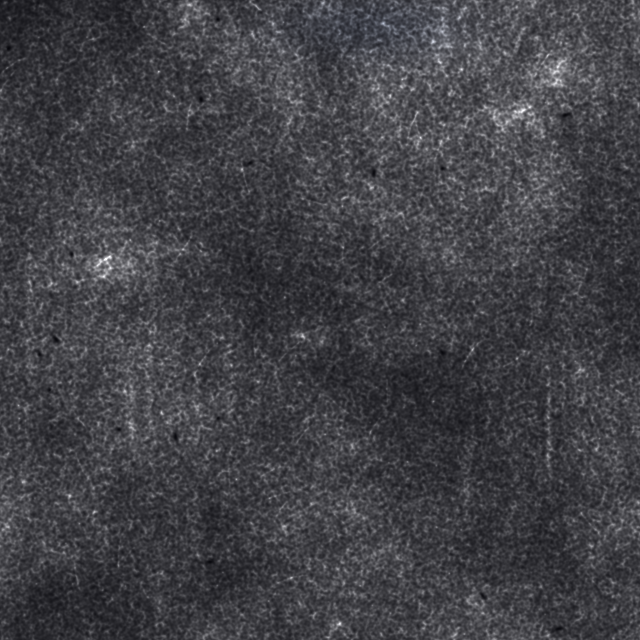
Write a WebGL 2 fragment shader that draws this texture.

```glsl
#version 300 es
precision highp float;

#define BASE_TONE 0.236
#define GRAIN_SCALE 122.0
#define GRAIN_CONTRAST 0.68
#define MOTTLE_CONTRAST 0.30
#define CLOUD_CONTRAST 0.46
#define FIBRE_COUNT 70
#define STREAK_COUNT 9
#define SMUDGE_COUNT 18
#define PIT_COUNT 18
#define SPECK_GRID 42.0
#define COOL_TINT vec3(-0.001, -0.001, 0.018)

uniform vec2 u_resolution;
out vec4 fragColor;

const float TAU = 6.28319;

vec2 hash2(vec2 p) {
    vec3 q = fract(p.xyx * vec3(0.1031, 0.1030, 0.0973));
    q += dot(q, q.yzx + 33.33);
    return fract((q.xx + q.yz) * q.zy);
}

mat2 rotation(float angle) {
    float c = cos(angle), s = sin(angle);
    return mat2(c, s, -s, c);
}

float cornerSlope(vec2 cell, vec2 offset) {
    float angle = TAU * hash2(cell).x;
    return dot(vec2(cos(angle), sin(angle)), offset);
}

float gradientNoise(vec2 p) {
    vec2 i = floor(p), f = fract(p);
    vec2 w = f * f * f * (f * (f * 6.0 - 15.0) + 10.0);
    vec2 e = vec2(1.0, 0.0);
    float low = mix(cornerSlope(i, f), cornerSlope(i + e, f - e), w.x);
    float high = mix(cornerSlope(i + e.yx, f - e.yx), cornerSlope(i + 1.0, f - 1.0), w.x);
    return mix(low, high, w.y);
}

float clouds(vec2 p) {
    float sum = 0.0, amplitude = 1.0;
    for (int i = 0; i < 5; i++) {
        sum += amplitude * gradientNoise(p);
        p = rotation(0.6) * p * 2.1 + 17.3;
        amplitude *= 0.74;
    }
    return sum;
}

// Soft elliptical bump with the given centre and radii
float glow(vec2 p, vec2 centre, vec2 radii) {
    vec2 d = (p - centre) / radii;
    return exp(-dot(d, d));
}

// Soft, slightly bowed line around the origin, along the x axis
float stroke(vec2 p, float halfLength, float width, float bow) {
    float across = (p.y + bow * p.x * p.x) / width;
    return exp(-across * across) * (1.0 - smoothstep(0.3 * halfLength, halfLength, abs(p.x)));
}

// Uneven lighting of the slab
float shading(vec2 p) {
    return 0.36 * glow(p, vec2(0.95, 0.96), vec2(0.35, 0.22))
         + 0.16 * glow(p, vec2(0.10, 0.28), vec2(0.28, 0.22))
         + 0.12 * glow(p, vec2(0.55, 0.92), vec2(0.30, 0.12))
         - 0.80 * glow(p, vec2(0.0, 1.02), vec2(0.20, 0.10))
         - 0.18 * glow(p, vec2(0.70, 0.43), vec2(0.20, 0.18))
         - 0.30 * glow(p, vec2(0.15, 0.04), vec2(0.16, 0.07));
}

float scratches(vec2 p) {
    float sum = 0.0;
    for (int i = 0; i < FIBRE_COUNT; i++) {
        vec2 centre = hash2(vec2(i, 3.0)), shape = hash2(vec2(i, 11.0));
        vec2 q = rotation(TAU * shape.x) * (p - centre);
        sum += (0.2 + 0.3 * shape.y) * stroke(q, 0.012 + 0.03 * shape.y, 0.002, 12.0 * (shape.x - 0.5));
    }
    for (int i = 0; i < STREAK_COUNT; i++) {
        vec2 centre = hash2(vec2(i, 29.0)), shape = hash2(vec2(i, 37.0));
        sum += 0.28 * stroke((p - centre).yx, 0.06 + 0.12 * shape.x, 0.003 + 0.004 * shape.y, 0.0);
    }
    return sum;
}

float smudges(vec2 p) {
    vec2 warped = p + 0.035 * vec2(gradientNoise(p * 32.0), gradientNoise(p * 32.0 + 9.5));
    float sum = 0.0;
    for (int i = 0; i < SMUDGE_COUNT; i++) {
        vec2 centre = hash2(vec2(i, 53.0)), shape = hash2(vec2(i, 61.0));
        vec2 radii = vec2(0.012 + 0.03 * shape.x, 0.009 + 0.012 * shape.y);
        sum += (0.28 + 0.3 * shape.y) * glow(warped, centre, radii);
    }
    return sum;
}

float pits(vec2 p) {
    float depth = 0.0;
    for (int i = 0; i < PIT_COUNT; i++) {
        vec2 shape = hash2(vec2(i, 71.0));
        vec2 q = rotation(TAU * shape.x) * (p - hash2(vec2(i, 83.0)));
        depth = max(depth, glow(q, vec2(0.0), vec2(0.004 + 0.006 * shape.y * shape.y, 0.0036)));
    }
    return depth;
}

// Sparse pale dots, at most one per cell
float specks(vec2 p) {
    vec2 cell = floor(p * SPECK_GRID), pick = hash2(cell + 7.0);
    vec2 centre = 0.2 + 0.6 * hash2(cell + 91.0);
    return step(0.86, pick.x) * pick.y * glow(fract(p * SPECK_GRID), centre, vec2(0.08));
}

void main() {
    vec2 p = gl_FragCoord.xy / u_resolution;

    // Fine grain in two sizes, coarser mottling and a faint upright weave
    float grain = gradientNoise(rotation(0.4) * p * GRAIN_SCALE)
                + 0.85 * gradientNoise(rotation(1.1) * p * GRAIN_SCALE * 1.6 + 40.0);
    float mottle = gradientNoise(rotation(0.8) * p * 62.0 + 23.0);
    float weave = gradientNoise(p * vec2(70.0, 9.0) + 5.0);
    float cloud = clouds(p * 3.5 + 2.0);

    // Summed as exposure, so highlights spread further than shadows
    float exposure = GRAIN_CONTRAST * grain * (1.0 + 0.7 * mottle) + MOTTLE_CONTRAST * mottle
                   + CLOUD_CONTRAST * cloud + 0.16 * weave + shading(p) + smudges(p)
                   + scratches(p) * (0.9 + 0.4 * grain) + 0.7 * specks(p);
    float tone = BASE_TONE * exp(exposure) * (1.0 - 0.85 * pits(p));

    // Cool stain near the top edge
    float stain = glow(p, vec2(0.58, 0.96), vec2(0.14, 0.05));
    vec3 colour = tone * (1.0 + stain * vec3(-0.04, 0.0, 0.07)) + COOL_TINT;
    fragColor = vec4(clamp(colour, 0.0, 1.0), 1.0);
}
```
